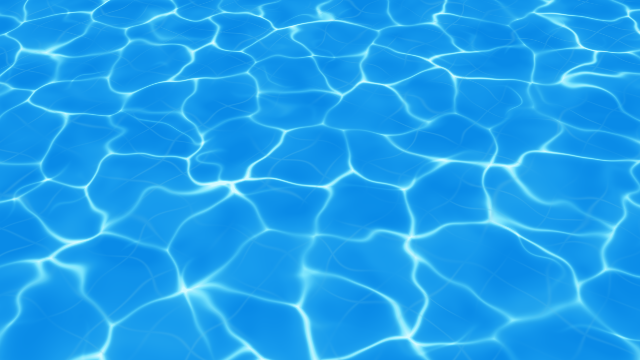
Write a WebGL 1 fragment shader that draws this texture.

```glsl
precision highp float;
// Sunlit pool water: bright caustic web over a faint refracted tile floor.
uniform vec2 u_resolution;

const vec3 DEEP = vec3(0.035, 0.545, 0.905);
const vec3 BLUE = vec3(0.09, 0.61, 0.93);
const vec3 AZURE = vec3(0.14, 0.65, 0.93);
const vec3 SKY = vec3(0.20, 0.71, 0.95);
const vec3 PALE = vec3(0.31, 0.79, 0.97);
const vec3 GLINT = vec3(0.47, 0.89, 0.99);
const vec3 SPARK = vec3(0.82, 0.98, 1.0);

vec2 hash2(vec2 p) {
  vec2 k = vec2(dot(p, vec2(127.1, 311.7)), dot(p, vec2(269.5, 183.3)));
  return fract(sin(k) * 43758.55);
}

float cornerSlope(vec2 cell, vec2 corner, vec2 f) {
  return dot(hash2(cell + corner) * 2.0 - 1.0, f - corner);
}

// Gradient noise, roughly -0.6 to 0.6
float gradientNoise(vec2 p) {
  vec2 i = floor(p);
  vec2 f = p - i;
  vec2 u = f * f * f * (f * (f * 6.0 - 15.0) + 10.0);
  float low = mix(cornerSlope(i, vec2(0.0), f), cornerSlope(i, vec2(1.0, 0.0), f), u.x);
  float high = mix(cornerSlope(i, vec2(0.0, 1.0), f), cornerSlope(i, vec2(1.0), f), u.x);
  return mix(low, high, u.y);
}

vec2 noiseVector(vec2 p) {
  return vec2(gradientNoise(p), gradientNoise(p + vec2(37.2, 81.7)));
}

// Gaps from the nearest cell centre to the second and third nearest
vec2 cellGaps(vec2 p) {
  vec2 i = floor(p);
  vec3 nearest = vec3(8.0);
  for (int y = -1; y <= 1; y++) {
    for (int x = -1; x <= 1; x++) {
      vec2 cell = i + vec2(float(x), float(y));
      float d = length(cell + 0.1 + 0.8 * hash2(cell) - p);
      if (d < nearest.x) nearest = vec3(d, nearest.xy);
      else if (d < nearest.y) nearest = vec3(nearest.x, d, nearest.y);
      else nearest.z = min(nearest.z, d);
    }
  }
  return nearest.yz - nearest.x;
}

float bell(float d, float width) {
  return exp(-d * d / (width * width));
}

// Water plane seen at a slant: features shrink towards the top
vec2 waterPlane(vec2 p) {
  float depth = 1.0 / (2.2 - p.y);
  return vec2((p.x - 0.9) * depth * 7.6, depth * 20.0);
}

// Main network: crisp lines, soft halos and glowing junctions
float causticWeb(vec2 q) {
  vec2 bent = q + 0.55 * noiseVector(q * 0.9) + 0.2 * noiseVector(q * 2.3 + 9.0);
  vec2 gaps = cellGaps(bent);
  float strength = clamp(0.8 + 1.3 * gradientNoise(q * 0.8 + 21.0), 0.2, 1.5);
  float spread = clamp(0.2 + 0.25 * gradientNoise(q * 1.4 + 55.0), 0.08, 0.35);
  float line = 3.2 * bell(gaps.x, 0.07);
  float halo = 1.5 * exp(-gaps.x / spread);
  float junction = 2.6 * exp(-gaps.y / 0.11);
  return strength * (line + halo) + junction;
}

// Weaker open strands, each fading in and out along its length
float strands(vec2 q, float frequency) {
  vec2 bent = q * frequency + 0.5 * noiseVector(q * 1.7 + 4.0);
  float ridge = abs(gradientNoise(bent));
  float fade = smoothstep(-0.05, 0.4, gradientNoise(q * 0.9 + 63.0));
  return fade * (1.9 * bell(ridge, 0.025) + 1.1 * exp(-ridge / 0.09));
}

// Thin grout lines of the floor, bent by refraction
float tileGrid(vec2 q) {
  vec2 turned = mat2(0.82, 0.57, -0.57, 0.82) * q;
  vec2 bent = turned * 2.0 + 0.9 * noiseVector(q * 1.3 + 14.0);
  vec2 d = abs(fract(bent) - 0.5);
  float fade = smoothstep(-0.3, 0.35, gradientNoise(q * 1.2 + 90.0));
  return fade * max(bell(d.x, 0.035), bell(d.y, 0.035));
}

vec3 waterColour(float light) {
  vec3 c = mix(DEEP, BLUE, clamp(light, 0.0, 1.0));
  c = mix(c, AZURE, clamp(light - 1.0, 0.0, 1.0));
  c = mix(c, SKY, clamp(light - 2.0, 0.0, 1.0));
  c = mix(c, PALE, clamp(light - 3.0, 0.0, 1.0));
  c = mix(c, GLINT, clamp(light - 4.0, 0.0, 1.0));
  return mix(c, SPARK, clamp((light - 5.0) / 2.5, 0.0, 1.0));
}

void main() {
  vec2 p = gl_FragCoord.xy / u_resolution.y;
  vec2 q = waterPlane(p);

  // Broad, soft patches of light
  vec2 drift = q + 0.6 * noiseVector(q * 1.1 + 30.0);
  float patches = 0.25 + 1.3 * gradientNoise(drift * 0.9) + 0.9 * gradientNoise(drift * 2.1);

  float light = patches + causticWeb(q) + strands(q, 0.85);
  vec3 colour = waterColour(light);
  colour = mix(colour, vec3(0.36, 0.74, 0.90), 0.28 * tileGrid(q));
  gl_FragColor = vec4(colour, 1.0);
}
```
